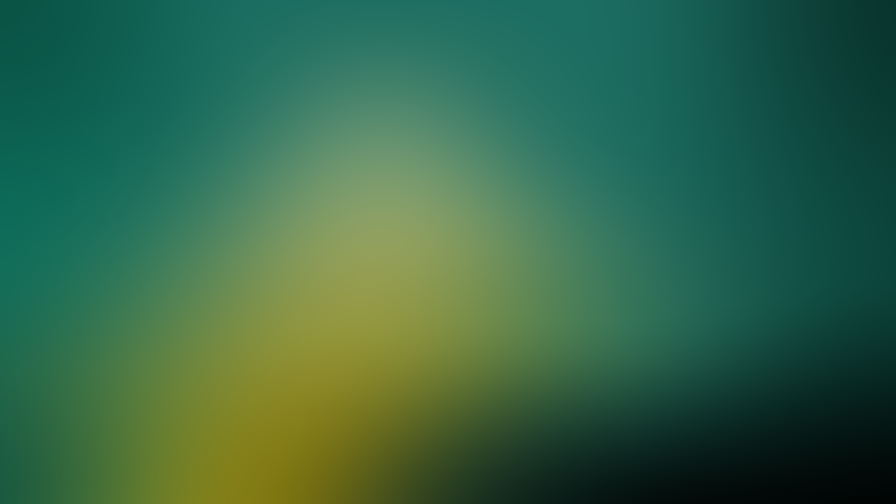
Reproduce this background procedurally as a Shadertoy shader.

```glsl
const vec3 LEFT_TEAL  = vec3(0.05, 0.42, 0.35);
const vec3 MID_TEAL   = vec3(0.11, 0.43, 0.385);
const vec3 DEEP_TEAL  = vec3(0.04, 0.255, 0.22);
const vec3 GLOW_OLIVE = vec3(0.58, 0.54, 0.08);
const vec3 GLOW_SAGE  = vec3(0.58, 0.67, 0.48);

const vec2  GLOW_CENTER   = vec2(0.53, 0.76);  // x at the foot and at the top
const vec2  GLOW_WIDTH    = vec2(0.47, 0.24);  // spread at the foot and at the top
const float GLOW_TOP      = 1.05;
const float GLOW_FULL     = 0.47;
const float CORNER_SHADE  = 0.22;
const float FLOOR_SHADE   = 0.93;
const vec2  FLOOR_HEIGHT  = vec2(0.38, 0.47);  // shadow height, middle and right

// Teal field, deeper to the right and in the corners
vec3 backdrop(vec2 p, float halfWidth) {
    vec3 color = mix(LEFT_TEAL, MID_TEAL, smoothstep(0.0, 0.7, p.x));
    color = mix(color, DEEP_TEAL, smoothstep(1.1, 1.9, p.x));
    float side = smoothstep(0.35, 0.9, abs(p.x - halfWidth));
    float rim = smoothstep(0.0, 0.5, abs(p.y - 0.5));
    return color * (1.0 - CORNER_SHADE * side * rim);
}

// Leaning plume that narrows and fades upward
float glowAmount(vec2 p) {
    float center = mix(GLOW_CENTER.x, GLOW_CENTER.y, smoothstep(-0.1, 0.6, p.y));
    float width = mix(GLOW_WIDTH.x, GLOW_WIDTH.y, smoothstep(0.25, 0.9, p.y));
    width *= mix(0.8, 1.0, smoothstep(0.0, 0.3, p.y));
    float offset = (p.x - center) / width;
    float fade = 1.0 - smoothstep(GLOW_FULL, GLOW_TOP, p.y);
    return fade * exp(-offset * offset);
}

// Shadow rising from the lower right
float floorLight(vec2 p) {
    float height = mix(FLOOR_HEIGHT.x, FLOOR_HEIGHT.y, smoothstep(1.2, 1.78, p.x));
    float shadow = 1.0 - smoothstep(-0.05, height, p.y);
    return 1.0 - FLOOR_SHADE * smoothstep(0.25, 1.4, p.x) * shadow;
}

void mainImage(out vec4 fragColor, in vec2 fragCoord) {
    vec2 p = fragCoord / iResolution.y;
    float halfWidth = 0.5 * iResolution.x / iResolution.y;

    vec3 glow = mix(GLOW_OLIVE, GLOW_SAGE, smoothstep(0.0, 0.8, p.y));
    vec3 color = mix(backdrop(p, halfWidth), glow, glowAmount(p));
    fragColor = vec4(color * floorLight(p), 1.0);
}
```
